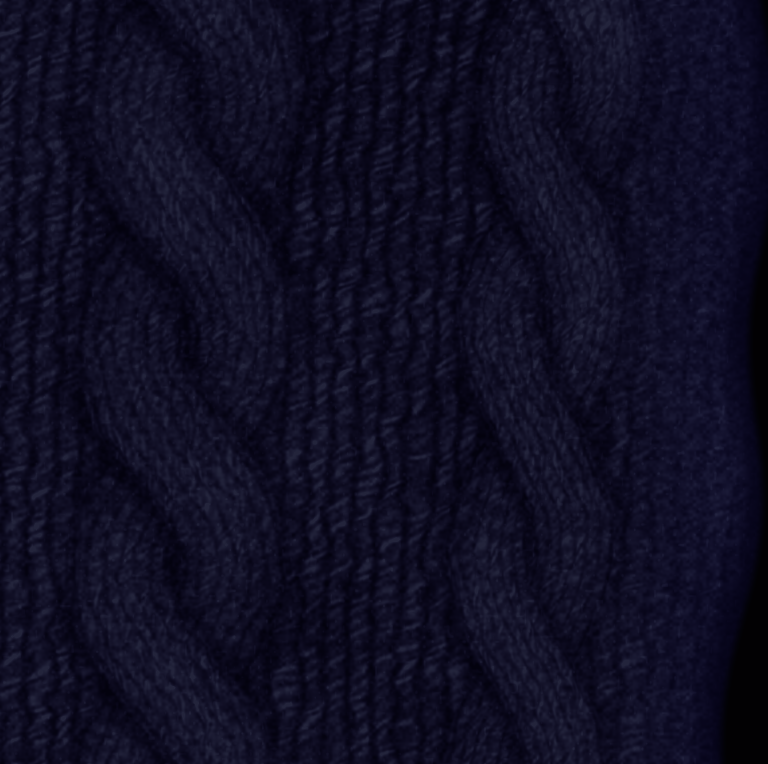
Give the GLSL for this texture, as a Shadertoy shader.

```glsl
// Dark navy cable-knit cloth: two braided cables over leaning ribs, with a dark right margin.
// Each cable is a pair of sine strands that swap places once per crossing;
// slanted stitches, fuzz and slow unevenness are added to the relief, then mapped to colour.

const float PI = 3.14159;

float hash(vec2 p) {
    return fract(sin(dot(p, vec2(12.9898, 78.233))) * 43758.5453);
}

float noise(vec2 p) {
    vec2 i = floor(p), f = fract(p);
    f = f * f * (3.0 - 2.0 * f);
    return mix(mix(hash(i), hash(i + vec2(1, 0)), f.x),
               mix(hash(i + vec2(0, 1)), hash(i + vec2(1, 1)), f.x), f.y);
}

// Brightness of slanted stitches, about 0.45 on average: one column per unit of x, one row per unit of y
float knit(vec2 s) {
    s += vec2(0.45, 0.8) * (vec2(noise(s * vec2(1.3, 0.7)), noise(s * 0.9 + 17.0)) - 0.5);
    float across = fract(s.x) - 0.5;
    float row = s.y + 1.1 * across + 0.5 * hash(vec2(floor(s.x), 3.0));
    float loop = 0.5 - 0.5 * cos(2.0 * PI * row);
    float groove = smoothstep(0.5, 0.16, abs(across) * 1.0 + 0.0) ;
    float wear = hash(vec2(floor(s.x), floor(row)));
    return groove * (0.42 + loop * (0.1 + 0.8 * wear));
}

// Lays a two-strand cable over the shade; p is measured from the cable axis
void addCable(vec2 p, float reach, float width, float crossing, float detail, inout float shade) {
    float v = fract((p.y - crossing) / 0.305 + 0.5) - 0.5;
    float lift = cos(PI * v);

    // Back strand first, then the front one
    for (float side = -1.0; side < 2.0; side += 2.0) {
        float slope = side * reach * PI / 0.305 * lift;
        float stretch = sqrt(1.0 + slope * slope);
        float offset = p.x - side * reach * sin(PI * v);
        float d = offset / (width * stretch);
        float dist = abs(d);

        // Contact shadow on whatever lies below, deeper along the left flank
        float depth = 0.28 + lift * step(0.0, side) * (d < 0.0 ? 0.5 : 0.3);
        shade *= 1.0 - depth * (1.0 - smoothstep(0.95, 1.45, dist));

        float body = sqrt(max(1.0 - d * d, 0.0));
        vec2 stitch = vec2(d * 3.5, (p.y + slope * offset) * 68.0);
        float strand = 0.16 + 0.42 * body + 0.06 * side * lift
                     + 0.34 * detail * (knit(stitch) - 0.4);
        shade = mix(shade, strand, 1.0 - smoothstep(0.88, 1.02, dist));
    }
}

void mainImage(out vec4 fragColor, in vec2 fragCoord) {
    vec2 uv = fragCoord / iResolution.xy;
    float down = 1.0 - uv.y;

    // Cloth coordinates: columns lean left toward the bottom and waver slightly
    float x = uv.x + down * (1.7 - 0.7 * down) * (0.034 + 0.035 * uv.x);
    x += 0.010 * (noise(uv * vec2(14.0, 18.0)) - 0.5);
    float y = down + 0.008 * (noise(uv * 22.0) - 0.5);

    // Ribs, softening toward the right
    float detail = 1.0 - 0.7 * smoothstep(0.72, 0.9, uv.x);
    float shade = 0.44 + 0.6 * detail * (knit(vec2(x * 30.0, y * 64.0)) - 0.42);

    addCable(vec2(x - 0.267, y), 0.077, 0.073, 0.287, detail, shade);
    addCable(vec2(x - 0.741, y), 0.058, 0.057, 0.260, 0.4 + 0.6 * detail, shade);

    // Fuzz, bright fibre flecks and slow unevenness
    float fuzz = noise(uv * vec2(120.0, 140.0)) + noise(uv * 230.0 + 7.0) - 1.0;
    float fleck = smoothstep(0.75, 1.0, noise(uv * vec2(190.0, 150.0) + 31.0));
    shade += 0.30 * fuzz + 0.22 * fleck + 0.2 * (noise(uv * 5.0 + 3.0) - 0.5);
    shade = 0.05 + 1.12 * shade + 0.1 * smoothstep(0.6, 0.9, uv.x);

    // Wavy side of the garment, rounding away into darkness
    float edge = 1.0 - 0.05 * down * down + 0.015 * cos(12.57 * (down - 0.68));
    shade *= 0.25 + 0.75 * smoothstep(-0.005, 0.05, edge - uv.x);

    shade = clamp(shade, 0.0, 1.15);
    vec3 navy = vec3(0.012, 0.008, 0.055) + shade * vec3(0.05, 0.035, 0.125)
              + shade * shade * vec3(0.05, 0.07, 0.025);
    navy.b += 0.02 * smoothstep(0.75, 0.95, uv.x);

    vec3 backdrop = vec3(0.006, 0.005, 0.012);
    fragColor = vec4(mix(navy, backdrop, smoothstep(-0.008, 0.008, uv.x - edge)), 1.0);
}
```
